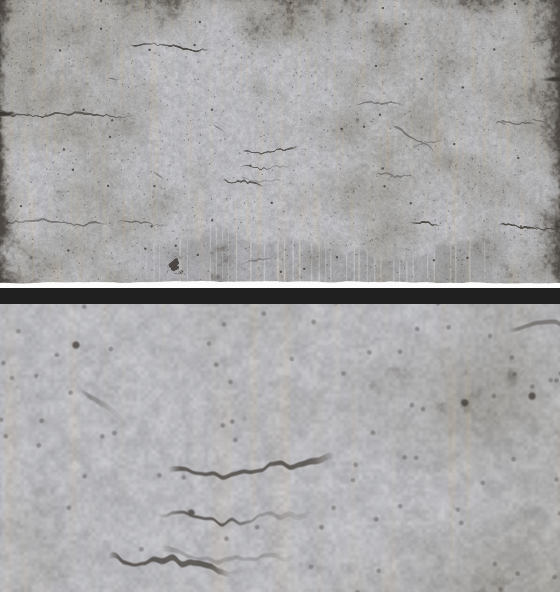
Top, the full canvas; bottom, a detail of the centre.
A WebGL 1 fragment shader for this texture:

```glsl
precision highp float;
// Weathered concrete wall: grimy borders, thin cracks, pits, and a damp streaked foot.
uniform vec2 u_resolution;

const vec3 CONCRETE = vec3(0.722, 0.724, 0.741);
const vec3 WARM_GREY = vec3(0.640, 0.635, 0.622);
const vec3 GRIME = vec3(0.30, 0.28, 0.26);
const vec3 CRACK_DARK = vec3(0.24, 0.22, 0.20);
const vec3 RUST_TINT = vec3(0.010, -0.004, -0.030);
const vec3 PAPER = vec3(0.99);
const float GRAIN = 0.13;
const float FINE_GRAIN = 0.06;
const float SOFT = 0.003;
const float FOOT = 0.022;
const float DAMP_TOP = 0.135;

float hash(vec2 p) {
  vec3 q = fract(p.xyx * 0.1031);
  q += dot(q, q.yzx + 33.33);
  return fract((q.x + q.y) * q.z);
}

float noise(vec2 p) {
  vec2 i = floor(p), f = fract(p);
  f = f * f * (3.0 - 2.0 * f);
  return mix(mix(hash(i), hash(i + vec2(1, 0)), f.x),
             mix(hash(i + vec2(0, 1)), hash(i + vec2(1, 1)), f.x), f.y);
}

float fbm(vec2 p) {
  float sum = 0.0, amp = 0.516;
  for (int i = 0; i < 5; i++) {
    sum += amp * noise(p);
    p = mat2(1.6, 1.2, -1.2, 1.6) * p + 17.3;
    amp *= 0.5;
  }
  return sum;
}

// Cellular noise: distance to the nearest point, and that point's random id.
vec2 cellular(vec2 p) {
  vec2 best = vec2(9.0, 0.0);
  for (int y = -1; y <= 1; y++) {
    for (int x = -1; x <= 1; x++) {
      vec2 c = floor(p) + vec2(x, y);
      float d = length(c + vec2(hash(c + 3.1), hash(c + 71.7)) - p);
      if (d < best.x) best = vec2(d, hash(c + 29.5));
    }
  }
  return best;
}

// Jagged, tapering crack that runs rightward from its start.
float crack(vec2 p, vec2 start, float len, float slope, float seed) {
  float x = p.x - start.x, t = x / len;
  float wander = 0.006 * sin(x * 21.0 + seed) + 0.003 * sin(x * 67.0 + seed * 2.3)
               + 0.008 * (noise(vec2(x * 90.0, seed)) - 0.5);
  float d = abs(p.y - start.y - slope * x - wander) / sqrt(1.0 + slope * slope);
  float width = 0.0025 * noise(vec2(x * 28.0, seed + 9.0));
  float ends = smoothstep(0.0, 0.08, t) * (1.0 - smoothstep(0.75, 1.0, t));
  float gaps = smoothstep(0.15, 0.5, noise(vec2(x * 13.0, seed + 4.0)));
  return (1.0 - smoothstep(width, width + SOFT, d)) * ends * gaps;
}

float allCracks(vec2 p, float aspect) {
  // Long seams
  float c = crack(p, vec2(0.72 * aspect, 0.222), 0.65, -0.02, 1.0);
  c = max(c, 0.6 * crack(p, vec2(0.0, 0.23), 0.62, -0.01, 5.0));
  c = max(c, 0.8 * crack(p, vec2(-0.03, 0.605), 0.52, -0.01, 8.0));
  c = max(c, crack(p, vec2(0.23 * aspect, 0.845), 0.30, -0.06, 12.0));
  // Central cluster
  for (int i = 0; i < 3; i++) {
    float k = float(i);
    c = max(c, 0.85 * crack(p, vec2(0.77 + 0.035 * k, 0.365 + 0.055 * k), 0.24, 0.02 * k, 20.0 + k));
  }
  // Scattered hairlines
  for (int i = 0; i < 15; i++) {
    float k = float(i);
    vec2 start = vec2(hash(vec2(k, 2.0)) * aspect, hash(vec2(k, 7.0)));
    float slope = 1.6 * pow(hash(vec2(k, 11.0)), 2.0) * -1.0 + 0.15;
    float len = mix(0.05, 0.18, hash(vec2(k, 15.0)));
    c = max(c, mix(0.25, 0.7, hash(vec2(k, 19.0))) * crack(p, start, len, slope, k * 3.7));
  }
  return c;
}

void main() {
  vec2 p = gl_FragCoord.xy / u_resolution.y;
  float aspect = u_resolution.x / u_resolution.y;
  float u = p.x / aspect, right = aspect - p.x, top = 1.0 - p.y;
  float broad = fbm(p * 3.0 + 4.0), patches = fbm(p * 9.0 + 31.0), grit = fbm(p * 75.0);

  // Base tone and vertical run marks
  float border = exp(-top / 0.10) + exp(-p.x / 0.10) + exp(-right / 0.16);
  float warm = smoothstep(0.40, 0.78, broad * 0.6 + patches * 0.4 + 0.22 * border);
  vec3 color = mix(CONCRETE, WARM_GREY, warm);
  float runs = noise(vec2(p.x * 105.0, p.y * 4.0));
  color += RUST_TINT * smoothstep(0.55, 0.95, runs) + 0.018 * (runs - 0.5);
  color += GRAIN * (grit - 0.5) + FINE_GRAIN * (noise(p * 230.0) - 0.5);

  // Damp foot with pale drips
  float dampEdge = DAMP_TOP + 0.22 * (fbm(vec2(p.x * 5.0, 2.0)) - 0.5);
  float damp = (1.0 - smoothstep(dampEdge - 0.012, dampEdge + 0.012, p.y))
             * smoothstep(0.18, 0.36, u) * (1.0 - smoothstep(0.82, 0.95, u));
  color *= 1.0 - 0.09 * damp;
  float column = floor(p.x * 42.0);
  float dripX = abs(fract(p.x * 42.0) - mix(0.25, 0.75, hash(vec2(column, 5.0)))) / 42.0;
  float drip = (1.0 - smoothstep(0.001, 0.004, dripX)) * step(0.3, hash(vec2(column, 8.0)));
  color += 0.07 * drip * damp;

  // Grime gathered at the borders
  float leftReach = 0.026 + 0.03 * (1.0 - smoothstep(0.1, 0.4, p.y));
  float reach = exp(-p.x / leftReach) + 0.75 * exp(-right / 0.05) + 0.38 * exp(-top / 0.07)
              + 0.16 * (1.0 - smoothstep(0.0, 0.6, right));
  float grime = smoothstep(0.58, 1.05, patches * 0.55 + grit * 0.45 + 0.5 * reach);
  vec2 blot = (p - vec2(0.61, 0.075)) / vec2(0.028, 0.045);
  grime = max(grime, smoothstep(0.50, 0.60, fbm(p * 38.0) + 0.12 - 0.22 * dot(blot, blot)));
  color = mix(color, GRIME, grime);

  // Pits, specks, notches and cracks
  vec2 pit = cellular(p * 14.0), speck = cellular(p * 48.0);
  float dark = 0.75 * (1.0 - smoothstep(0.03, 0.085, pit.x)) * step(0.88, pit.y);
  dark = max(dark, 0.35 * (1.0 - smoothstep(0.05, 0.20, speck.x)) * step(0.86, speck.y));
  for (int i = 0; i < 2; i++) {
    float side = float(i);
    vec2 notch = (p - vec2(side * aspect, 0.605 + 0.12 * side)) / vec2(0.07, 0.012);
    dark = max(dark, 1.0 - smoothstep(0.3, 1.0, length(notch) + 0.5 * (grit - 0.5)));
  }
  dark = max(dark, 0.85 * allCracks(p, aspect));
  color = mix(color, CRACK_DARK, dark);

  // Ragged lower rim
  float rim = FOOT - 0.024 * (u - 0.5) * (u - 0.5) + 0.010 * (fbm(vec2(p.x * 14.0, 6.0)) - 0.5);
  color = mix(PAPER, color, smoothstep(rim - 0.002, rim + 0.002, p.y));
  gl_FragColor = vec4(clamp(color, 0.0, 1.0), 1.0);
}
```
